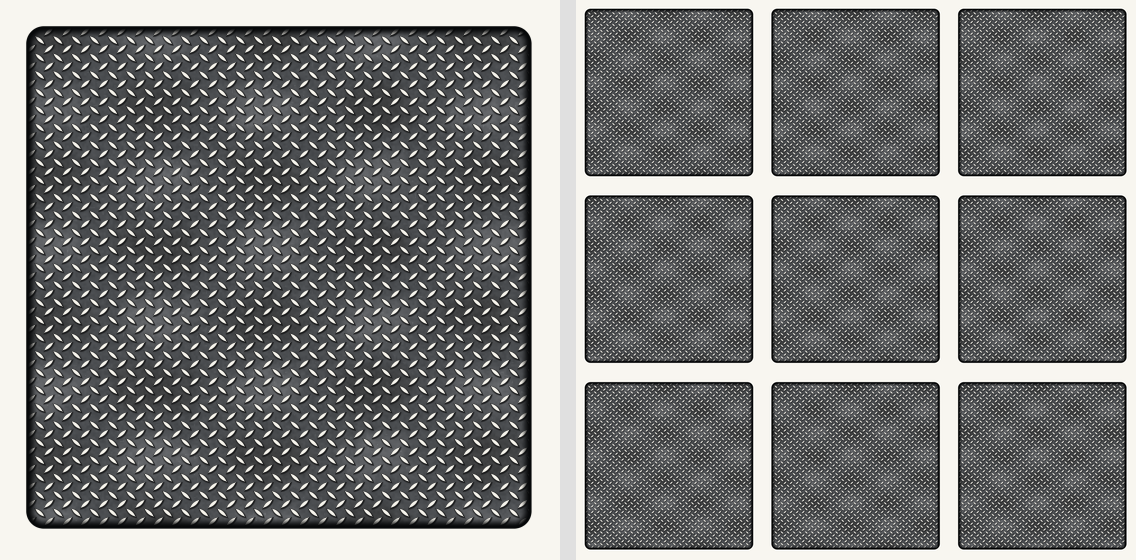
Left, the tile; right, the same tile 3 across and 3 down.
A WebGL 1 fragment shader for this texture:

```glsl
precision highp float;
uniform vec2 u_resolution;

const float UNIT = 1.0 / 768.0;                    // design grid step in canvas units
const vec2 PLATE_CENTER = vec2(382.5, 387.5) * UNIT;
const vec2 PLATE_HALF = vec2(346.5, 344.5) * UNIT;
const float CORNER = 24.0 * UNIT;
const vec2 RIM_FADE = vec2(2.0, 16.0) * UNIT;      // depth where the dark rim starts and ends
const vec2 PITCH = vec2(25.0, 24.0) * UNIT;        // spacing of the raised treads
const vec2 FIRST_TREAD = vec2(67.0, 53.0) * UNIT;
const vec2 TREAD_DIR = vec2(0.755, 0.656);
const vec2 TREAD_HALF = vec2(7.8, 2.1) * UNIT;     // half length, half width
const vec2 SHADOW_SHIFT = vec2(0.7, -1.0) * UNIT;
const float SHADOW_SOFT = 2.6 * UNIT;
const vec2 SHEEN_PERIOD = vec2(12.0, 8.0) * PITCH; // staggered worn patches
const vec2 SHEEN_CENTER = vec2(215.0, 523.0) * UNIT;
const float GRAIN = 0.055;
const float TAU = 6.2831853;

const vec3 PAPER = vec3(0.972, 0.965, 0.940);
const vec3 RIM = vec3(0.025, 0.030, 0.035);
const vec3 STEEL = vec3(0.290, 0.300, 0.312);
const vec3 STEEL_WORN = vec3(0.385, 0.393, 0.405);
const vec3 STEEL_DARK = vec3(0.235, 0.238, 0.240);
const vec3 SHADOW = vec3(0.060, 0.062, 0.065);
const vec3 HIGHLIGHT = vec3(0.970, 0.960, 0.930);

float hash(vec2 p) {
  vec3 q = fract(vec3(p.xyx) * 0.1031);
  q += dot(q, q.yzx + 33.33);
  return fract((q.x + q.y) * q.z);
}

// Value noise that wraps after "cells" lattice steps
float wrapNoise(vec2 uv, vec2 cells) {
  vec2 p = uv * cells;
  vec2 i = floor(p);
  vec2 f = fract(p);
  f = f * f * (3.0 - 2.0 * f);
  float a = hash(mod(i, cells));
  float b = hash(mod(i + vec2(1.0, 0.0), cells));
  float c = hash(mod(i + vec2(0.0, 1.0), cells));
  float d = hash(mod(i + 1.0, cells));
  return mix(mix(a, b, f.x), mix(c, d, f.x), f.y);
}

float roundedBox(vec2 p, vec2 halfSize, float radius) {
  vec2 q = abs(p) - halfSize + radius;
  return length(max(q, 0.0)) + min(max(q.x, q.y), 0.0) - radius;
}

// Pointed lens made from two crossing arcs
float lens(vec2 p, vec2 dir) {
  float along = dot(p, dir);
  float across = abs(dot(p, vec2(-dir.y, dir.x)));
  float radius = dot(TREAD_HALF, TREAD_HALF) / (2.0 * TREAD_HALF.y);
  return length(vec2(along, across + radius - TREAD_HALF.y)) - radius;
}

// Treads lean right on the grid and left halfway between
float treads(vec2 uv) {
  vec2 q = (uv - FIRST_TREAD) / PITCH;
  vec2 rising = (fract(q + 0.5) - 0.5) * PITCH;
  vec2 falling = (fract(q) - 0.5) * PITCH;
  return min(lens(rising, TREAD_DIR), lens(falling, TREAD_DIR * vec2(1.0, -1.0)));
}

vec3 steel(vec2 uv) {
  // Worn patches with ragged outlines
  float ragged = wrapNoise(uv, vec2(38.0, 32.0)) - 0.5;
  vec2 phase = TAU * (uv - SHEEN_CENTER) / SHEEN_PERIOD;
  float sheen = cos(phase.x) * cos(phase.y) + 0.45 * ragged;
  vec3 color = mix(STEEL, STEEL_WORN, smoothstep(0.15, 1.05, sheen));
  color = mix(color, STEEL_DARK, 0.85 * smoothstep(0.1, 1.0, -sheen));

  // Fine grain and sparse pale scuffs
  float grain = wrapNoise(uv, vec2(256.0)) + wrapNoise(uv, vec2(120.0, 144.0)) - 1.0;
  float scuff = smoothstep(0.86, 1.0, wrapNoise(uv, vec2(190.0, 170.0)));
  return color + GRAIN * (0.6 * grain + scuff * (0.5 + 0.5 * sheen));
}

void main() {
  vec2 uv = gl_FragCoord.xy / u_resolution;
  float blur = 0.7 / min(u_resolution.x, u_resolution.y);

  // Steel, tread shadows, then bright treads
  vec3 color = steel(uv);
  float shade = 1.0 - smoothstep(0.0, SHADOW_SOFT, treads(uv - SHADOW_SHIFT));
  color = mix(color, SHADOW, 0.85 * shade);
  float tread = 1.0 - smoothstep(-blur, blur, treads(uv));
  color = mix(color, HIGHLIGHT, tread);

  // Dark rolled rim and plain surround
  float plate = roundedBox(uv - PLATE_CENTER, PLATE_HALF, CORNER);
  color = mix(RIM, color, smoothstep(RIM_FADE.x, RIM_FADE.y, -plate));
  color = mix(color, PAPER, smoothstep(-blur, blur, plate));
  gl_FragColor = vec4(color, 1.0);
}
```
